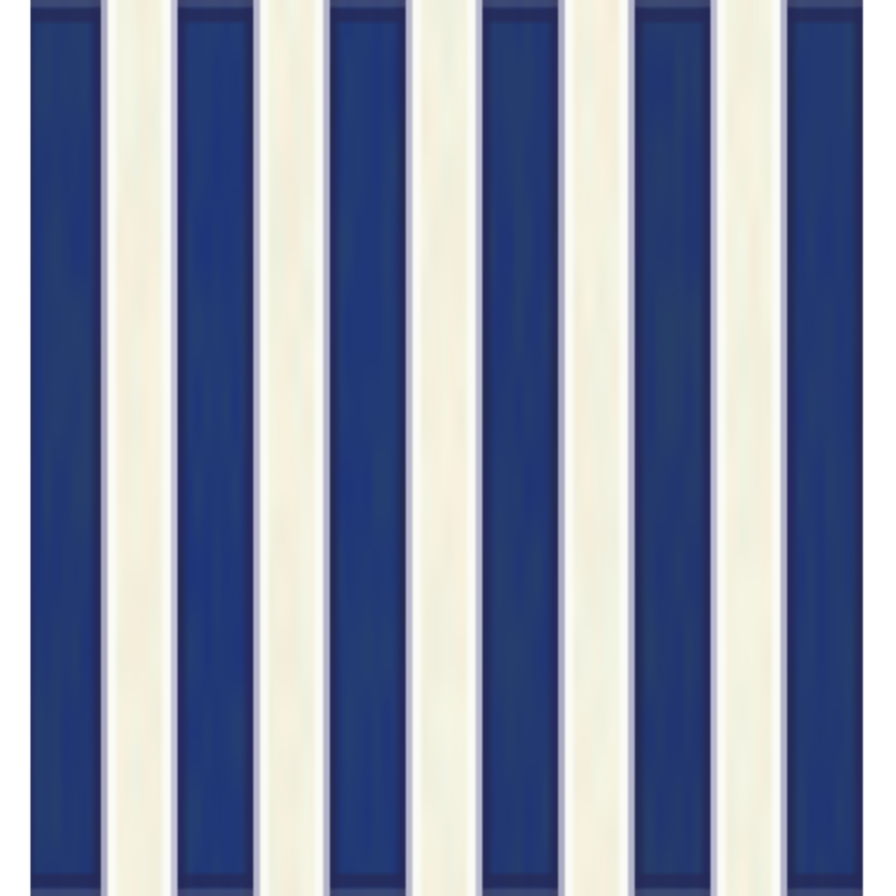
Give the GLSL for this pattern, as a three.js fragment shader.

```glsl
// Six navy vertical stripes on cream cloth, with soft fringes and white side margins.
varying vec2 vUv;

const float PITCH = 0.1701;
const float FIRST_CENTER = 0.0703;
const float HALF_WIDTH = 0.0423;
const float LAST_STRIPE = 5.0;
const vec2 CLOTH_SPAN = vec2(0.034, 0.9635);

const vec3 WHITE = vec3(1.0);
const vec3 CREAM = vec3(0.955, 0.945, 0.875);
const vec3 HALO = vec3(0.985, 0.985, 0.965);
const vec3 LILAC = vec3(0.64, 0.64, 0.74);
const vec3 NAVY = vec3(0.14, 0.225, 0.43);
const vec3 DARK_NAVY = vec3(0.145, 0.16, 0.34);

float hash(vec2 p) {
  return fract(sin(dot(p, vec2(127.1, 311.7))) * 43758.5453);
}

float noise(vec2 p) {
  vec2 cell = floor(p);
  vec2 f = fract(p);
  f = f * f * (3.0 - 2.0 * f);
  return mix(mix(hash(cell), hash(cell + vec2(1.0, 0.0)), f.x),
             mix(hash(cell + vec2(0.0, 1.0)), hash(cell + 1.0), f.x), f.y);
}

// Soft step of a given blur, centred on an edge
float softStep(float edge, float blur, float x) {
  return smoothstep(edge - blur, edge + blur, x);
}

// Soft band between two limits
float band(float low, float high, float blur, float x) {
  return softStep(low, blur, x) * (1.0 - softStep(high, blur, x));
}

// Navy body with dark sides and a hem at top and bottom
vec3 stripeColor(vec2 p, float edgeDistance, float index) {
  float streak = noise(p * vec2(95.0, 11.0)) - 0.5;
  float royal = hash(vec2(index, 4.0));
  vec3 color = NAVY + vec3(-0.01, 0.0, 0.04) * royal;
  color += streak * vec3(0.025, 0.04, -0.035);

  float side = softStep(-0.009, 0.006, edgeDistance);
  float sideTint = noise(vec2(p.x * 60.0, p.y * 9.0));
  vec3 sideColor = DARK_NAVY + vec3(0.02, -0.01, 0.06) * (sideTint - 0.5);
  color = mix(color, sideColor, side * 0.9);

  float endDistance = min(p.y, 1.0 - p.y);
  color = mix(color, DARK_NAVY, 0.75 * band(0.009, 0.025, 0.004, endDistance));
  float selvedge = 1.0 - softStep(0.008, 0.003, endDistance);
  return mix(color, vec3(0.31, 0.33, 0.47), 0.55 * selvedge);
}

// Cream ground with faint upright streaks and a pale halo by the stripes
vec3 groundColor(vec2 p, float edgeDistance) {
  float warm = noise(p * vec2(105.0, 7.0)) - 0.5;
  float light = noise(p * vec2(70.0, 15.0) + 31.0) - 0.5;
  vec3 color = CREAM + warm * vec3(0.03, -0.015, -0.025) + light * 0.025;
  return mix(HALO, color, softStep(0.017, 0.004, edgeDistance));
}

vec3 clothColor(vec2 p) {
  float index = floor((p.x - FIRST_CENTER) / PITCH + 0.5);
  index = clamp(index, 0.0, LAST_STRIPE);
  float offset = p.x - FIRST_CENTER - index * PITCH;
  float edgeDistance = abs(offset) - HALF_WIDTH;

  vec3 stripe = stripeColor(p, edgeDistance, index);
  vec3 ground = groundColor(p, edgeDistance);
  float shade = hash(vec2(index, sign(offset)));
  vec3 fringe = mix(LILAC, vec3(0.82, 0.82, 0.89), shade * 0.7);

  vec3 color = mix(stripe, fringe, softStep(0.0, 0.002, edgeDistance));
  return mix(color, ground, softStep(0.0075, 0.0025, edgeDistance));
}

void main() {
  float inCloth = band(CLOTH_SPAN.x, CLOTH_SPAN.y, 0.0015, vUv.x);
  gl_FragColor = vec4(mix(WHITE, clothColor(vUv), inCloth), 1.0);
}
```
